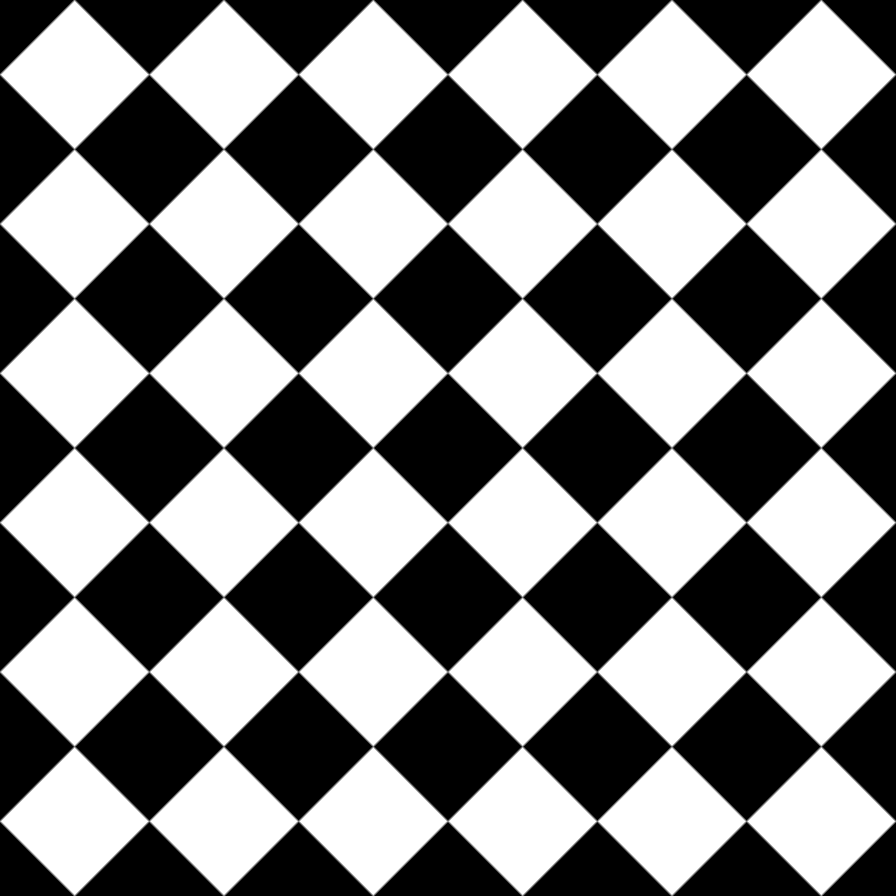
Reproduce this pattern procedurally as a Shadertoy shader.

```glsl
// Harlequin check: white diamonds on black, touching at their corners.
// Each square cell of a whole-numbered grid holds one diamond, drawn from its
// signed distance with a softened edge, so the canvas tiles without a seam.

const float REPEATS = 6.0;          // diamonds across and down
const float HALF_DIAGONAL = 0.5;    // centre to corner, in cells
const float EDGE_WIDTH = 0.0027;    // soft edge, in canvas units
const vec3 GROUND_COLOR = vec3(0.0);
const vec3 DIAMOND_COLOR = vec3(1.0);

// Signed distance to a diamond about the origin, negative inside
float diamondDistance(vec2 p, float halfDiagonal) {
    return (abs(p.x) + abs(p.y) - halfDiagonal) * inversesqrt(2.0);
}

void mainImage(out vec4 fragColor, in vec2 fragCoord) {
    vec2 uv = fragCoord / iResolution.xy;

    // Repeat the cell, with its origin at the centre
    vec2 cell = fract(uv * REPEATS) - 0.5;
    float dist = diamondDistance(cell, HALF_DIAGONAL) / REPEATS;

    // Linear edge, never narrower than one pixel
    float edge = max(EDGE_WIDTH, 1.0 / min(iResolution.x, iResolution.y));
    float coverage = clamp(0.5 - dist / edge, 0.0, 1.0);

    fragColor = vec4(mix(GROUND_COLOR, DIAMOND_COLOR, coverage), 1.0);
}
```
